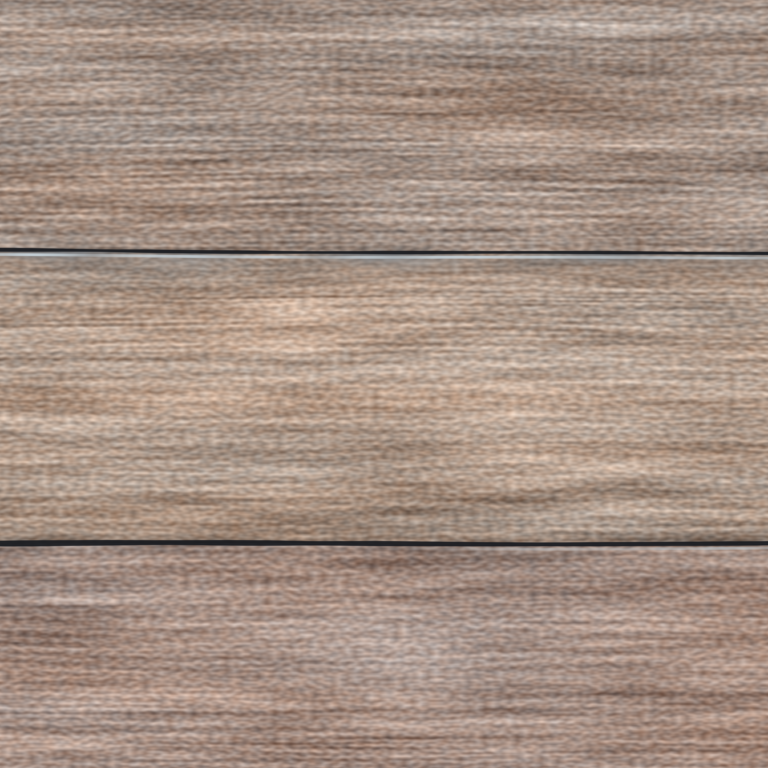
This texture is drawn by a three.js fragment shader. Its source:

```glsl
// Weathered wooden boards laid horizontally, with fine grain and dark seams.
varying vec2 vUv;

// Layout, in canvas units
const float BOARD_HEIGHT = 0.380;
const float FIRST_SEAM_Y = 0.292;
const float EDGE_SOFTNESS = 0.0012;
const float RING_PITCH = 0.0092;
const float HIGHLIGHT_DROP = 0.0062;

// Per-board values: lower, middle, upper
const vec3 RING_CENTER = vec3(0.30, 0.75, 0.20);
const vec3 RING_SPREAD = vec3(0.16, 0.15, 0.24);
const vec3 RING_STRENGTH = vec3(0.045, 0.055, 0.075);

// Colours
const vec3 LOWER_WOOD = vec3(0.640, 0.550, 0.507);
const vec3 MIDDLE_WOOD = vec3(0.665, 0.580, 0.518);
const vec3 UPPER_WOOD = vec3(0.635, 0.563, 0.518);
const vec3 WARM_STAIN = vec3(0.025, -0.005, -0.025);
const vec3 SEAM_DARK = vec3(0.09, 0.10, 0.12);
const vec3 EDGE_LIGHT = vec3(0.78, 0.83, 0.86);
const vec3 EDGE_GREY = vec3(0.49, 0.51, 0.53);

// Grain weights
const float BROAD_GRAIN = 0.10;
const float STREAK_GRAIN = 0.13;
const float FINE_GRAIN = 0.17;
const float SPECKLE = 0.17;

vec2 hashGradient(vec2 cell) {
  vec3 h = fract(cell.xyx * vec3(0.1031, 0.1030, 0.0973));
  h += dot(h, h.yzx + 33.33);
  float angle = 6.28318 * fract((h.x + h.y) * h.z);
  return vec2(cos(angle), sin(angle));
}

float gradientNoise(vec2 p) {
  vec2 i = floor(p);
  vec2 f = fract(p);
  vec2 u = f * f * f * (f * (f * 6.0 - 15.0) + 10.0);
  float a = dot(hashGradient(i), f);
  float b = dot(hashGradient(i + vec2(1.0, 0.0)), f - vec2(1.0, 0.0));
  float c = dot(hashGradient(i + vec2(0.0, 1.0)), f - vec2(0.0, 1.0));
  float d = dot(hashGradient(i + 1.0), f - 1.0);
  return mix(mix(a, b, u.x), mix(c, d, u.x), u.y);
}

// Selects the lower (-1), middle (0) or upper (1) board's value
float perBoard(vec3 values, float board) {
  return board < -0.5 ? values.x : (board < 0.5 ? values.y : values.z);
}

float line(float distance, float halfWidth) {
  return 1.0 - smoothstep(halfWidth - EDGE_SOFTNESS, halfWidth + EDGE_SOFTNESS, abs(distance));
}

// Stretched noise layers, from broad bands to small pores
float grain(vec2 p) {
  float sum = BROAD_GRAIN * gradientNoise(p * vec2(1.3, 24.0));
  sum += STREAK_GRAIN * gradientNoise(p * vec2(2.5, 71.0) + 17.0);
  sum += FINE_GRAIN * gradientNoise(p * vec2(7.0, 163.0) + 41.0);
  sum += SPECKLE * gradientNoise(p * vec2(95.0, 210.0) + 73.0);
  return sum + 0.05 * gradientNoise(p * vec2(5.0, 7.0) + 29.0);
}

// Thin growth lines gathered in one band of each board
float growthRings(vec2 p, float v, float board) {
  float offset = (v - perBoard(RING_CENTER, board)) / perBoard(RING_SPREAD, board);
  float band = exp(-offset * offset);
  float phase = p.y / RING_PITCH + 1.6 * gradientNoise(p * vec2(0.8, 31.0) + 53.0);
  float wear = 0.65 + 1.2 * gradientNoise(p * vec2(3.0, 60.0) + 61.0);
  return perBoard(RING_STRENGTH, board) * band * wear * sin(6.28318 * phase);
}

vec3 woodColor(vec2 uv, float v, float board) {
  vec2 p = uv + vec2(3.7, 5.3) * (board + 2.0);
  p.y += 0.006 * gradientNoise(p * vec2(1.7, 4.0));
  vec3 color = board < -0.5 ? LOWER_WOOD : (board < 0.5 ? MIDDLE_WOOD : UPPER_WOOD);
  float tone = grain(p) + growthRings(p, v, board);
  // The middle board is palest along its center
  float dome = smoothstep(0.05, 0.40, v) * (1.0 - smoothstep(0.72, 1.0, v));
  tone += board == 0.0 ? 0.060 * dome - 0.015 : 0.0;
  // Warm and cool stains, both broad and pore-sized
  float stain = 1.3 * gradientNoise(p * vec2(2.0, 19.0) + 83.0);
  stain += 1.5 * gradientNoise(p * vec2(70.0, 140.0) + 97.0);
  return color + tone * vec3(1.0, 1.0, 0.98) + WARM_STAIN * stain;
}

void main() {
  vec2 uv = vUv;
  float row = (uv.y - FIRST_SEAM_Y) / BOARD_HEIGHT;
  float seam = floor(row + 0.5);
  float upper = step(0.5, seam);

  // Slightly bent seam; d is positive above it
  float bend = -0.005 * (uv.x - 0.5) * upper;
  bend += 0.003 * gradientNoise(vec2(uv.x * 2.3, seam * 7.0 + 0.4));
  float d = uv.y - FIRST_SEAM_Y - seam * BOARD_HEIGHT - bend;
  float board = d < 0.0 ? seam - 1.0 : seam;
  vec3 color = woodColor(uv, row - board, board);

  // Soft shade and worn grey edge beside the seam
  float patchy = 0.7 + 1.2 * gradientNoise(vec2(uv.x * 7.0, uv.y * 45.0) + 11.0);
  color *= 1.0 - 0.22 * patchy * exp(-abs(d) / 0.013);
  float greyEdge = upper * step(d, 0.0) * exp(d / 0.018);
  color = mix(color, EDGE_GREY, clamp(0.8 * greyEdge * patchy, 0.0, 0.8));

  // Pale lip under the gap, then the dark gap itself
  float chips = 0.8 + 0.7 * gradientNoise(vec2(uv.x * 13.0, seam * 5.0 + 0.3));
  float lip = mix(0.65 * smoothstep(0.35, 1.0, uv.x), 0.85, upper) * chips;
  color = mix(color, EDGE_LIGHT, clamp(lip, 0.0, 1.0) * line(d + HIGHLIGHT_DROP, 0.0018));
  float gap = mix(mix(0.0036, 0.0024, uv.x), 0.0021, upper);
  gap += 0.0010 * gradientNoise(vec2(uv.x * 9.0, seam * 3.0 + 0.6));
  color = mix(color, SEAM_DARK, 0.92 * line(d, gap));

  gl_FragColor = vec4(clamp(color, 0.0, 1.0), 1.0);
}
```
